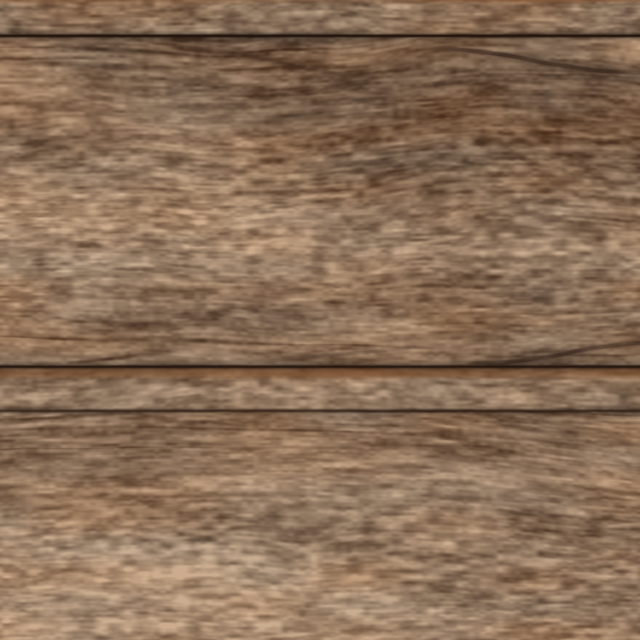
Write a WebGL 2 fragment shader that draws this texture.

```glsl
#version 300 es
precision highp float;
// Brown wooden planks: wide boards alternate with narrow strips down the canvas.
// Stretched value noise gives streaks, flecks and grain lines; seams, shading
// and a few dark veins are laid over it from distance formulas.
uniform vec2 u_resolution;
out vec4 outColor;

const float PERIOD = 0.586;        // one strip plus one board
const float STRIP_HEIGHT = 0.069;
const float STRIP_BOTTOM = 0.358;  // lower edge of the middle strip
const float SEAM_WIDTH = 0.0026;
const float SHADOW_WIDTH = 0.008;
const float BASE_TONE = 0.57;
const vec3 DARK_WOOD = vec3(0.24, 0.15, 0.09);
const vec3 LIGHT_WOOD = vec3(0.80, 0.675, 0.555);
const vec3 SEAM_COLOR = vec3(0.13, 0.075, 0.045);
const vec3 GLOW_COLOR = vec3(0.50, 0.31, 0.17);
const vec3 VEIN_COLOR = vec3(0.23, 0.16, 0.12);

float hash(vec2 p) {
  vec3 q = fract(vec3(p.xyx) * 0.1031);
  q += dot(q, q.yzx + 33.33);
  return fract((q.x + q.y) * q.z);
}

// Value noise centred on zero
float noise(vec2 p) {
  vec2 i = floor(p), f = fract(p);
  f = f * f * (3.0 - 2.0 * f);
  float low = mix(hash(i), hash(i + vec2(1, 0)), f.x);
  float high = mix(hash(i + vec2(0, 1)), hash(i + vec2(1, 1)), f.x);
  return mix(low, high, f.y) - 0.5;
}

// Soft horizontal line, never thinner than a pixel
float line(float d, float width) {
  float w = max(width, 0.7 / u_resolution.y);
  return exp(-d * d / (w * w));
}

// Dark vein running from a to b, fading in along its length
float vein(vec2 p, vec2 a, vec2 b, float width) {
  float s = (p.x - a.x) / (b.x - a.x);
  float center = mix(a.y, b.y, smoothstep(-0.2, 1.2, s));
  center += 0.008 * noise(vec2(p.x * 14.0, a.x * 31.0));
  float fade = smoothstep(0.0, 0.35, s) * (1.0 - smoothstep(0.9, 1.3, s));
  float body = line(p.y - center, width) + 0.3 * line(p.y - center, width * 3.5);
  return fade * min(body, 1.0) * (0.85 + 0.6 * noise(p * vec2(40.0, 90.0)));
}

// Combined streaks and flecks; mottle shifts weight from streaks to flecks
float grain(vec2 p, float mottle) {
  float broad = noise(p * vec2(3.0, 15.0));
  float streak = noise(p * vec2(13.0, 125.0));
  float fine = noise(p * vec2(32.0, 235.0) + 17.0);
  float fleck = noise(p * vec2(48.0, 115.0) + 41.0);
  float speck = noise(p * vec2(110.0, 210.0) + 73.0);
  return 0.22 * broad + mix(0.36, 0.22, mottle) * streak + 0.24 * fine
    + mix(0.16, 0.42, mottle) * fleck + 0.17 * speck;
}

void main() {
  vec2 p = gl_FragCoord.xy / u_resolution;

  // Position inside the repeating strip and board
  float cell = (p.y - STRIP_BOTTOM) / PERIOD;
  float row = floor(cell);
  float y = fract(cell) * PERIOD;
  float isStrip = 1.0 - step(STRIP_HEIGHT, y);
  float h = clamp((y - STRIP_HEIGHT) / (PERIOD - STRIP_HEIGHT), 0.0, 1.0);

  // Grain bends gently and changes from plank to plank
  vec2 g = p + vec2(row * 3.7 + isStrip * 1.9, row * 2.3 + 5.0);
  g.y += 0.035 * noise(g * vec2(2.6, 4.0)) + 0.008 * noise(g * vec2(9.0, 14.0));
  float mottle = mix(1.0 - smoothstep(0.15, 0.4, abs(h - 0.45)), 0.9, isStrip);
  float tone = BASE_TONE + grain(g, mottle);

  // Broad light: paler low on the boards and to the left
  float upper = step(-0.5, row);
  float boardShade = mix(0.07, -0.08, smoothstep(0.42, 0.75, h));
  boardShade -= 0.05 * (1.0 - smoothstep(0.1, 0.4, h));
  boardShade += mix(0.08, -0.025, upper);
  boardShade += (0.45 - p.x) * 0.12 * (1.0 - smoothstep(0.55, 1.0, h));
  tone += mix(boardShade, 0.02, isStrip);
  tone += 0.12 * noise(g * vec2(4.0, 6.0) + 9.0);

  // Thin dark grain lines near the board edges
  float ridge = abs(noise(g * vec2(2.2, 38.0) + 23.0));
  float edgeZone = smoothstep(0.2, 0.48, abs(h - 0.5)) * (1.0 - isStrip);
  tone -= 0.17 * edgeZone * (1.0 - smoothstep(0.0, 0.09, ridge));

  vec3 color = mix(DARK_WOOD, LIGHT_WOOD, clamp(tone, 0.08, 1.0));
  color += vec3(0.018, -0.004, -0.018) * 2.0 * noise(g * vec2(7.0, 24.0) + 57.0);

  // Veins in the upper board
  float veins = vein(p, vec2(0.63, 0.931), vec2(1.0, 0.884), 0.0034);
  veins = max(veins, vein(p, vec2(0.68, 0.425), vec2(1.0, 0.463), 0.0034));
  veins = max(veins, 0.5 * vein(p, vec2(0.30, 0.932), vec2(0.53, 0.882), 0.003));
  veins = max(veins, 0.45 * vein(p, vec2(0.36, 0.431), vec2(0.66, 0.462), 0.003));
  color = mix(color, VEIN_COLOR, clamp(veins * 0.85, 0.0, 1.0));

  // Warm bevel under the upper edge of each strip
  float toTop = y - STRIP_HEIGHT;
  float glow = smoothstep(-0.022, -0.011, toTop) * isStrip;
  color = mix(color, GLOW_COLOR, glow * (0.6 + 0.5 * noise(p * vec2(7.0, 30.0))));

  // Seams with soft shadows; the lower strip edge varies with the row
  float toBottom = y - PERIOD * step(0.5 * PERIOD, y);
  float bottomRow = floor(cell + 0.5);
  float strength = mix(0.68, 1.0, step(0.5, bottomRow));
  float shadow = max(line(toTop, SHADOW_WIDTH), strength * line(toBottom, SHADOW_WIDTH * 0.75));
  float seam = max(0.93 * line(toTop, SEAM_WIDTH), strength * line(toBottom, SEAM_WIDTH));
  color *= 1.0 - 0.3 * shadow;
  color = mix(color, SEAM_COLOR, seam);

  outColor = vec4(clamp(color, 0.0, 1.0), 1.0);
}
```
